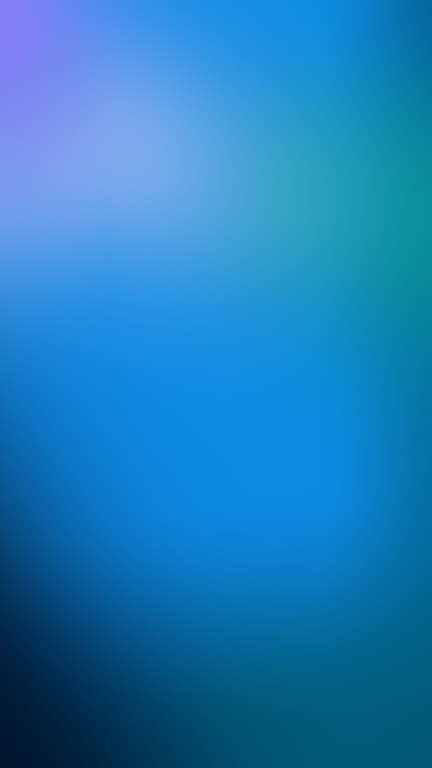
Reproduce this background procedurally as a Shadertoy shader.

```glsl
#define BLUE   vec3(0.05, 0.545, 0.90)
#define DEEP   vec3(0.00, 0.37, 0.49)
#define EDGE   vec3(0.00, 0.40, 0.56)
#define SHADE  vec3(0.00, 0.33, 0.53)
#define NAVY   vec3(0.00, 0.09, 0.18)
#define GREEN  vec3(0.01, 0.55, 0.57)
#define AQUA   vec3(0.10, 0.63, 0.70)
#define HAZE   vec3(0.50, 0.69, 0.92)
#define VIOLET vec3(0.53, 0.50, 0.96)
#define CORNER_SKEW 10.0
#define HAZE_DROOP 0.12

// Soft elliptical falloff: 1 at the centre, fading with the given radii
float glow(vec2 offset, vec2 radii) {
    vec2 q = offset / radii;
    return exp(-dot(q, q));
}

void mainImage(out vec4 fragColor, in vec2 fragCoord) {
    vec2 uv = fragCoord / iResolution.xy;
    vec3 color = BLUE;

    // Deep floor, bluer on the left and rising slightly to the right
    float floorHeight = uv.y - 0.1 * (uv.x - 0.5);
    vec3 floorColor = mix(SHADE, DEEP, smoothstep(0.1, 0.6, uv.x));
    color = mix(color, floorColor, 1.0 - smoothstep(0.02, 0.36, floorHeight));

    // Darker right edge, deepest near the top
    vec3 edgeColor = mix(EDGE, SHADE, smoothstep(0.7, 1.0, uv.y));
    edgeColor = mix(DEEP * 0.94, edgeColor, smoothstep(0.0, 0.35, uv.y));
    float edgeFade = smoothstep(0.72, 1.08, uv.x);
    color = mix(color, edgeColor, 0.85 * edgeFade);

    // Navy corner with a diagonal boundary
    float corner = glow(uv, vec2(0.45, 0.415)) * exp(-CORNER_SKEW * uv.x * uv.y);
    color = mix(color, NAVY, corner);

    // Green glow at the right, with an aqua bridge toward the haze
    color = mix(color, GREEN, 0.9 * glow(uv - vec2(0.98, 0.71), vec2(0.30, 0.19)));
    color = mix(color, AQUA, 0.9 * glow(uv - vec2(0.68, 0.745), vec2(0.25, 0.13)));

    // Pale haze, drooping at both sides and stretched to the left
    vec2 hazeOffset = uv - vec2(0.25, 0.81);
    hazeOffset.y += HAZE_DROOP * abs(hazeOffset.x);
    hazeOffset.x *= hazeOffset.x < 0.0 ? 0.5 : 1.0;
    color = mix(color, HAZE, 0.98 * glow(hazeOffset, vec2(0.37, 0.165)));

    // Violet light in the upper left
    color = mix(color, VIOLET, 0.98 * glow(uv - vec2(0.0, 0.97), vec2(0.24, 0.21)));

    fragColor = vec4(color, 1.0);
}
```
